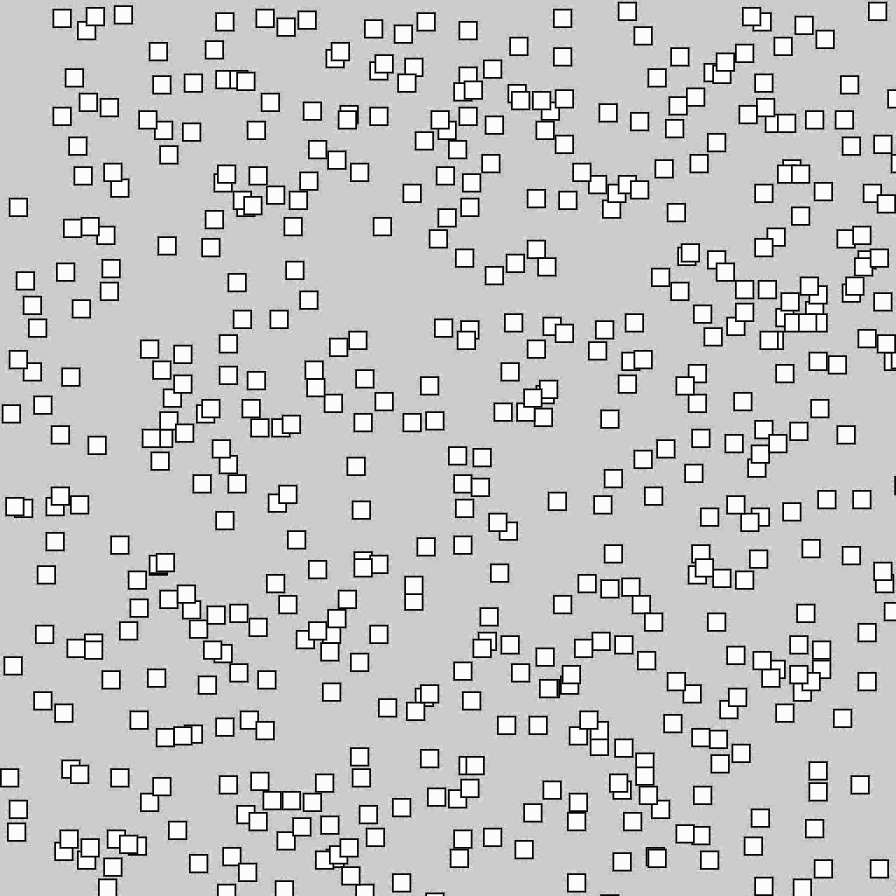
A Shadertoy shader for this pattern:

```glsl
const float GRID = 16.0;            // cells across the canvas
const int CANDIDATES = 6;           // possible squares per cell
const float UNIT = 1.0 / 512.0;     // line width and placement step
const float HALF_SIDE = 5.5 * UNIT; // half of a square, outline included
const float HALO = 2.2 * UNIT;      // reach of the grain around squares

const vec3 BACKGROUND = vec3(0.80);
const vec3 GRAIN_LIGHT = vec3(0.85);
const vec3 GRAIN_DARK = vec3(0.76);
const vec3 PAPER = vec3(0.99);
const vec3 INK = vec3(0.02);

// Three random values in 0..1 from a 3D key
vec3 hash3(vec3 key) {
    vec3 p = fract(key * vec3(0.1031, 0.1030, 0.0973));
    p += dot(p, p.yxz + 33.33);
    return fract((p.xxy + p.yxx) * p.zyx);
}

// Distance to a square with sharp corners
float squareDistance(vec2 p, float halfSide) {
    vec2 d = abs(p) - halfSide;
    return max(d.x, d.y);
}

float coverage(float dist, float pixel) {
    return clamp(0.5 - dist / pixel, 0.0, 1.0);
}

// Fine mottling of the background
vec3 grain(vec2 p) {
    float h = hash3(vec3(floor(p / UNIT), 71.0)).x;
    return h < 0.38 ? GRAIN_DARK : h > 0.68 ? GRAIN_LIGHT : BACKGROUND;
}

// Paint an outlined square over a colour
vec3 paintSquare(vec3 under, float dist, float pixel) {
    vec3 body = mix(INK, PAPER, coverage(dist + UNIT, pixel));
    return mix(under, body, coverage(dist, pixel));
}

// Scatter squares; rgb is the painted colour, a is the ink coverage
vec4 scatter(vec2 p, float pixel, out float nearest) {
    vec3 paint = vec3(0.0);
    float alpha = 0.0;
    nearest = 1.0;
    vec2 firstCell = floor(p * GRID - 0.5);

    // Cells run in a fixed order, so overlaps stay consistent
    for (int n = 0; n < 4; n++) {
        vec2 cell = firstCell + vec2(n % 2, n / 2);
        if (cell.x < 0.0 || cell.y >= GRID) continue;
        float density = mix(0.27, 0.39, (cell.x + 0.5) / GRID);

        for (int i = 0; i < CANDIDATES; i++) {
            vec3 rnd = hash3(vec3(cell + 11.0, float(i) * 7.0 + 3.0));
            if (rnd.z > density) continue;
            vec2 corner = floor((cell + rnd.xy) / GRID / UNIT) * UNIT;
            float dist = squareDistance(p - corner, HALF_SIDE);
            paint = paintSquare(paint, dist, pixel);
            alpha = max(alpha, coverage(dist, pixel));
            nearest = min(nearest, dist);
        }
    }
    return vec4(paint, alpha);
}

void mainImage(out vec4 fragColor, in vec2 fragCoord) {
    float pixel = 1.0 / iResolution.y;
    vec2 uv = fragCoord * pixel;

    // Squares hang right and down from their anchor point
    float nearest;
    vec4 squares = scatter(uv + vec2(-HALF_SIDE, HALF_SIDE), pixel, nearest);

    vec3 ground = mix(BACKGROUND, grain(uv), coverage(nearest - HALO, pixel));
    fragColor = vec4(ground * (1.0 - squares.a) + squares.rgb, 1.0);
}
```
